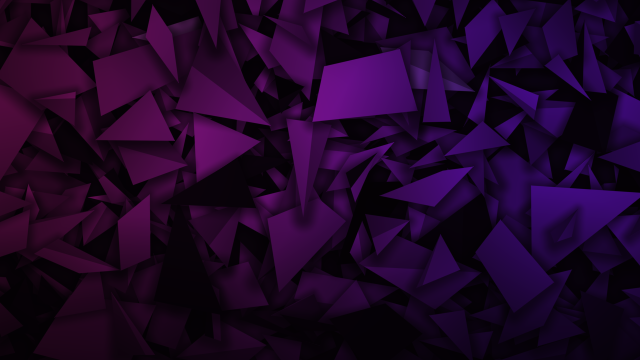
A Shadertoy shader for this background:

```glsl
// Overlapping sharp shards in dark magenta to blue violet, with soft shadows between them.

const float TAU = 6.28319;
const int LAYERS = 8;

vec3 hash3(vec3 p) {
    p = fract(p * vec3(0.1031, 0.1030, 0.0973));
    p += dot(p, p.yxz + 33.33);
    return fract((p.xxy + p.yxx) * p.zyx);
}

mat2 rotation(float angle) {
    float c = cos(angle), s = sin(angle);
    return mat2(c, s, -s, c);
}

// Signed distance to a random triangle or quad; ridge points to its first corner.
float shardDistance(vec2 p, vec3 seed, float radius, out vec2 ridge) {
    vec3 form = hash3(seed + 51.7);
    int count = form.x < 0.65 ? 3 : 4;
    mat2 turn = rotation(form.y * TAU);
    vec2 corners[4];
    for (int i = 0; i < count; i++) {
        vec3 h = hash3(seed + vec3(3.1, 7.7, 90.0 + 13.0 * float(i)));
        float angle = (float(i) + 0.75 * (h.x - 0.5)) * TAU / float(count) + h.z * 0.3;
        vec2 corner = vec2(cos(angle), sin(angle) * mix(0.3, 1.0, form.z));
        corners[i] = turn * corner * radius * mix(0.6, 1.0, h.y);
    }
    ridge = normalize(corners[0]);

    float nearest = 1e5, side = 1.0;
    for (int i = 0; i < count; i++) {
        vec2 a = corners[i], b = corners[(i + 1) % count];
        vec2 edge = b - a, w = p - a;
        vec2 gap = w - edge * clamp(dot(w, edge) / dot(edge, edge), 0.0, 1.0);
        nearest = min(nearest, dot(gap, gap));
        bool above = p.y >= a.y, below = p.y < b.y;
        bool leftOf = edge.x * w.y > edge.y * w.x;
        if ((above && below && leftOf) || (!above && !below && !leftOf)) side = -side;
    }
    return side * sqrt(nearest);
}

// Hue runs from wine red through purple to blue violet.
vec3 tint(float x) {
    vec3 warm = mix(vec3(0.37, 0.05, 0.27), vec3(0.35, 0.05, 0.38), smoothstep(0.0, 0.45, x));
    return mix(warm, vec3(0.23, 0.035, 0.47), smoothstep(0.35, 0.85, x));
}

void mainImage(out vec4 fragColor, in vec2 fragCoord) {
    vec2 screen = fragCoord / iResolution.xy;
    vec2 uv = fragCoord / iResolution.y;
    float blur = 0.7 / iResolution.y;
    vec3 base = tint(screen.x);
    vec3 color = base * 0.1;

    // Paint layer over layer, mixing small and large shards
    for (int layer = 0; layer < LAYERS; layer++) {
        float cellSize = mix(0.16, 0.30, fract(float(layer) * 0.618));
        vec2 grid = uv / cellSize + float(layer) * vec2(3.37, 5.71);
        vec2 home = floor(grid);

        for (int j = -1; j <= 1; j++)
        for (int i = -1; i <= 1; i++) {
            vec2 cell = home + vec2(i, j);
            vec3 seed = vec3(cell, float(layer) * 19.0 + 4.0);
            vec3 place = hash3(seed);
            if (place.z > 0.85) continue;

            vec3 look = hash3(seed + 23.3);
            vec3 finish = hash3(seed + 71.9);
            float radius = cellSize * mix(0.45, 1.0, look.x);
            vec2 p = (grid - cell - mix(vec2(0.2), vec2(0.8), place.xy)) * cellSize;
            vec2 ridge;
            float d = shardDistance(p, seed, radius, ridge);

            // Soft contact shadow, heavier below the shard
            float reach = cellSize * 0.17;
            float shade = 1.0 - smoothstep(-0.005, reach, d + p.y / radius * 0.015);
            color *= 1.0 - 0.55 * shade;

            // Facet tone, fold along the ridge and slow falloff
            float tone = look.y < 0.13 ? 0.06 : mix(0.62, 0.96, look.z);
            float fold = smoothstep(-blur, blur, dot(p, vec2(-ridge.y, ridge.x)));
            float backFacet = finish.x < 0.16 ? 0.08 : (finish.x < 0.5 ? 0.6 : 1.0);
            tone *= mix(1.0, backFacet, fold);
            vec2 slope = rotation(finish.y * TAU) * vec2(1.0, 0.0);
            tone *= clamp(0.9 + 0.4 * dot(p, slope) / radius, 0.1, 1.05);
            vec3 paint = base + step(0.98, finish.z) * vec3(0.10, 0.11, 0.13);

            color = mix(color, paint * tone, smoothstep(blur, -blur, d));
        }
    }

    // Broad light from above, fading into the lower corners
    vec2 offset = screen - vec2(0.5, 0.6);
    float light = smoothstep(-0.4, 0.7, screen.y) * (1.35 - 1.1 * dot(offset, offset));
    light *= 1.0 - 0.25 * smoothstep(0.75, 1.0, screen.y);
    fragColor = vec4(color * light + vec3(0.014, 0.004, 0.016), 1.0);
}
```
